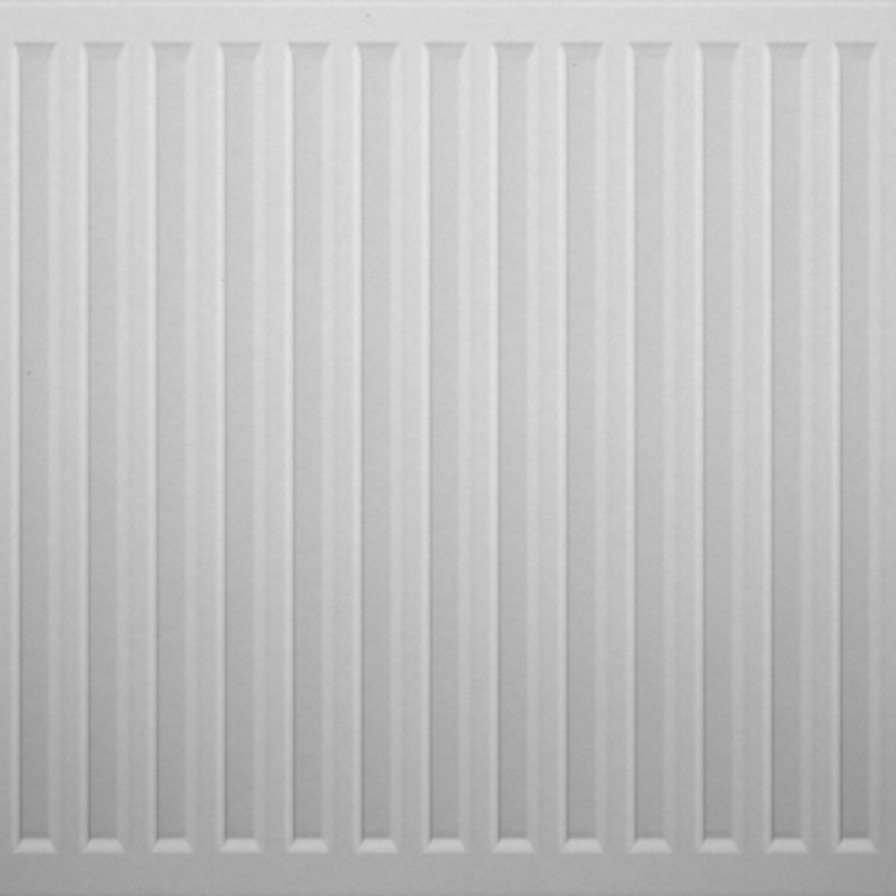
A three.js fragment shader for this texture:

```glsl
varying vec2 vUv;

const float GROOVES = 13.0;
const float PITCH = 0.0763;
const float FIRST_LIP = 0.0152;
const float GROOVE_BOTTOM = 0.048;
const float GROOVE_TOP = 0.953;
const float FLOOR_LEFT = 0.0085;
const float FLOOR_RIGHT = 0.039;
const float WALL_RIGHT = 0.051;

float hash(vec2 p) {
  vec3 q = fract(vec3(p.xyx) * 0.1031);
  q += dot(q, q.yzx + 33.33);
  return fract((q.x + q.y) * q.z);
}

float noise(vec2 p) {
  vec2 i = floor(p);
  vec2 f = fract(p);
  f = f * f * (3.0 - 2.0 * f);
  float low = mix(hash(i), hash(i + vec2(1.0, 0.0)), f.x);
  float high = mix(hash(i + vec2(0.0, 1.0)), hash(i + vec2(1.0)), f.x);
  return mix(low, high, f.y);
}

// Soft band between two limits
float band(float x, float lo, float hi, float blur) {
  return smoothstep(lo - blur, lo + blur, x) * (1.0 - smoothstep(hi - blur, hi + blur, x));
}

float ridge(float x, float centre, float width) {
  float d = (x - centre) / width;
  return exp(-d * d);
}

// Light falling off downward and toward the sides
float panelLight(vec2 uv) {
  float light = mix(0.645, 0.81, smoothstep(-0.12, 0.62, uv.y));
  light += 0.035 * smoothstep(0.4, 0.95, uv.y);
  float side = 2.0 * uv.x - 1.0;
  return light - side * side * mix(0.055, 0.03, uv.y);
}

// Shading across one groove, x measured from its bright left lip
float grooveProfile(float x, float y) {
  float floorTone = mix(-0.042, -0.032, smoothstep(FLOOR_LEFT, FLOOR_RIGHT, x));
  float shade = floorTone * band(x, FLOOR_LEFT, FLOOR_RIGHT, 0.0035);
  shade += 0.014 * band(x, FLOOR_RIGHT, WALL_RIGHT, 0.0035);
  shade -= 0.012 * ridge(x, WALL_RIGHT + 0.004, 0.004);
  shade += 0.05 * ridge(x, 0.0008, 0.0042);
  return shade - mix(0.085, 0.055, y) * ridge(x, 0.0082, 0.0022);
}

// Sloping groove end; depth runs from 0 at the rim to 1 at the floor
float bevelMask(float x, float depth) {
  float t = clamp(depth, 0.0, 1.0);
  float left = mix(0.0, FLOOR_LEFT + 0.001, t);
  float right = mix(WALL_RIGHT - 0.003, FLOOR_RIGHT + 0.001, t);
  return band(x, left, right, 0.004) * band(depth, 0.0, 1.0, 0.18);
}

float grooveShade(float x, float y) {
  float body = band(y, GROOVE_BOTTOM + 0.004, GROOVE_TOP - 0.004, 0.007);
  float shade = body * grooveProfile(x, y);

  float topDepth = (GROOVE_TOP - y) / 0.020;
  float topTone = -0.055 - 0.035 * ridge(topDepth, 0.1, 0.25);
  shade = mix(shade, topTone, bevelMask(x, topDepth));

  float lowDepth = (y - GROOVE_BOTTOM) / 0.016;
  float lowTone = 0.055 + 0.05 * ridge(lowDepth, 0.55, 0.4);
  shade = mix(shade, lowTone, bevelMask(x, lowDepth));

  // Contact shade just above the lower bevel
  float contact = band(x, FLOOR_LEFT, FLOOR_RIGHT, 0.004) * ridge(y, GROOVE_BOTTOM + 0.021, 0.004);
  return shade - 0.025 * contact;
}

// Rare small blemishes in the paint
float specks(vec2 uv, float cells) {
  vec2 id = floor(uv * cells);
  vec2 centre = 0.25 + 0.5 * vec2(hash(id + 17.0), hash(id + 43.0));
  float radius = mix(0.04, 0.09, hash(id + 71.0));
  float spot = 1.0 - smoothstep(radius * 0.3, radius, length(fract(uv * cells) - centre));
  return spot * step(0.985, hash(id + 5.0));
}

float paintGrain(vec2 uv) {
  float fine = noise(uv * 300.0) - 0.5;
  float medium = noise(uv * vec2(90.0, 130.0)) - 0.5;
  float broad = noise(uv * 9.0) - 0.5;
  return 0.018 * fine + 0.010 * medium + 0.008 * broad;
}

void main() {
  float offset = vUv.x - FIRST_LIP;
  float index = clamp(floor((offset + 0.012) / PITCH), 0.0, GROOVES - 1.0);
  float x = offset - index * PITCH;
  float variation = 0.92 + 0.16 * hash(vec2(index, 3.0));

  float tone = panelLight(vUv) + variation * grooveShade(x, vUv.y);

  // Rolled edges of the sheet
  tone += 0.03 * ridge(vUv.y, 0.995, 0.003);
  tone -= 0.025 * ridge(vUv.y, 0.0, 0.004);

  tone += paintGrain(vUv) - 0.06 * specks(vUv, 18.0);
  gl_FragColor = vec4(vec3(tone), 1.0);
}
```
